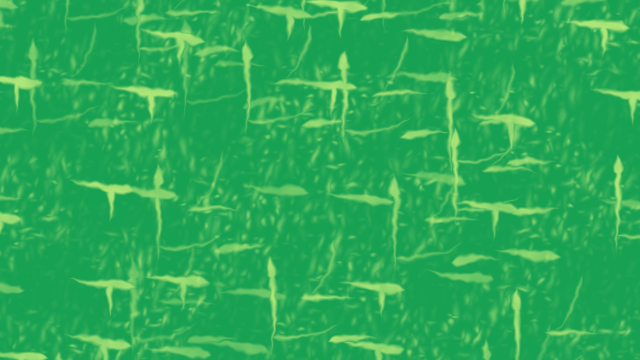
A Shadertoy shader for this texture:

```glsl
// Pale brush marks and dim flecks scattered over a flat green ground.
// Tapered strokes are grouped into marks on jittered grids, roughened by
// gradient noise, and laid over patches of soft elliptical flecks.

const float PI = 3.14159;

vec2 hash2(vec2 p) {
    vec3 q = fract(p.xyx * vec3(0.1031, 0.1030, 0.0973));
    q += dot(q, q.yzx + 33.33);
    return fract((q.xx + q.yz) * q.zy);
}

mat2 rotation(float a) {
    float c = cos(a), s = sin(a);
    return mat2(c, -s, s, c);
}

float cornerSlope(vec2 cell, vec2 offset) {
    float a = 2.0 * PI * hash2(cell + 71.0).x;
    return dot(vec2(cos(a), sin(a)), offset);
}

float gradientNoise(vec2 p) {
    vec2 i = floor(p), f = p - i;
    vec2 u = f * f * f * (f * (f * 6.0 - 15.0) + 10.0);
    vec2 e = vec2(1.0, 0.0);
    float low = mix(cornerSlope(i, f), cornerSlope(i + e, f - e), u.x);
    float high = mix(cornerSlope(i + e.yx, f - e.yx), cornerSlope(i + 1.0, f - 1.0), u.x);
    return mix(low, high, u.y);
}

// Soft bent stroke, heavier towards the end that the angle points to
float stroke(vec2 p, float angle, float halfLength, float halfWidth, float bend) {
    p = rotation(angle) * p;
    float u = p.x / halfLength;
    float width = halfWidth * (1.0 - u * u * u * u) * max(0.6 + 0.4 * u, 0.2);
    float d = abs(p.y - bend * (u * u - 0.5)) - width;
    return 1.0 - smoothstep(-0.006, 0.006, d);
}

// Upright with a pointed tip, a foot sweeping right, two darts and an arc
float uprightMark(vec2 p, vec2 h) {
    float m = stroke(p, 0.5 * PI, 0.115, 0.010, 0.008 * (h.x - 0.5));
    m = max(m, stroke(p - vec2(0.0, 0.095), -0.5 * PI, 0.028, 0.017, 0.0));
    m = max(m, 0.75 * stroke(p - vec2(0.08, -0.092), 0.16 + PI, 0.08, 0.006, -0.012));
    m = max(m, 0.9 * stroke(p - vec2(0.145, 0.01 * h.y), PI, 0.065, 0.009, 0.004));
    m = max(m, 0.9 * stroke(p - vec2(0.215, -0.105), 0.1 + PI, 0.06, 0.014, 0.004));
    return max(m, 0.65 * stroke(p - vec2(0.15, 0.09), 1.15, 0.075, 0.006, 0.014));
}

// Thick slanting bar, sometimes with a stub hanging below
float barMark(vec2 p, vec2 h) {
    float m = stroke(p, -0.14 + 0.12 * (h.x - 0.5), 0.085, 0.017, 0.006 * (h.y - 0.5));
    float stub = stroke(p - vec2(0.015, -0.035), 0.5 * PI, 0.045, 0.012, 0.003);
    return max(m, stub * step(0.6, h.y));
}

float scatterMarks(vec2 p, float size, float seed, bool upright) {
    vec2 cell = floor(p / size);
    float ink = 0.0;
    for (int y = -1; y <= 1; y++)
    for (int x = -1; x <= 1; x++) {
        vec2 id = cell + vec2(x, y);
        vec2 h = hash2(id + seed), k = hash2(id + seed + 47.0);
        vec2 q = p - (id + 0.15 + 0.7 * h) * size;
        float mark = upright ? uprightMark(q, k) : barMark(q, k);
        float strength = mix(0.5, 1.05, k.y) * step(0.28, k.x);
        ink = max(ink, mark * strength);
    }
    return ink;
}

float scatterFlecks(vec2 p, float size, float seed, vec2 radius) {
    vec2 cell = floor(p / size);
    float ink = 0.0;
    for (int y = -1; y <= 1; y++)
    for (int x = -1; x <= 1; x++) {
        vec2 id = cell + vec2(x, y);
        vec2 h = hash2(id + seed), k = hash2(id + seed + 19.0);
        // Mostly upright, leaning right, with some lying flat
        float lean = k.x < 0.3 ? 0.4 * (h.x - 0.5) : 1.35 + 0.9 * (h.y - 0.5);
        vec2 q = rotation(lean) * (p - (id + h) * size);
        q /= radius * (0.7 + 0.6 * k.x);
        ink = max(ink, (0.12 + 0.6 * k.y * k.y) * exp(-dot(q, q)));
    }
    return ink;
}

void mainImage(out vec4 fragColor, in vec2 fragCoord) {
    vec2 p = fragCoord / iResolution.y + 3.0;

    // Wavering, rough outlines
    vec2 waver = vec2(gradientNoise(p * 14.0), gradientNoise(p * 14.0 + 57.0));
    vec2 rough = vec2(gradientNoise(p * 42.0 + 9.0), gradientNoise(p * 42.0 + 83.0));
    vec2 q = p + 0.010 * waver + 0.006 * rough;

    // Large marks
    float marks = scatterMarks(q, 0.30, 11.0, true);
    marks = max(marks, scatterMarks(q, 0.24, 137.0, false));
    marks *= 0.92 + 0.3 * gradientNoise(p * 20.0 + 31.0);

    // Flecks gather in patches
    float patches = smoothstep(-0.28, 0.15, gradientNoise(p * 4.5 + 5.0));
    float flecks = scatterFlecks(q, 0.030, 211.0, vec2(0.010, 0.006));
    flecks = max(flecks, scatterFlecks(q, 0.050, 307.0, vec2(0.022, 0.007)));
    flecks *= 0.15 + 0.85 * patches;

    float ink = 1.0 - (1.0 - clamp(marks, 0.0, 1.0)) * (1.0 - flecks);
    vec3 ground = vec3(0.09, 0.63, 0.325), pale = vec3(0.68, 0.90, 0.47);
    fragColor = vec4(mix(ground, pale, ink), 1.0);
}
```
